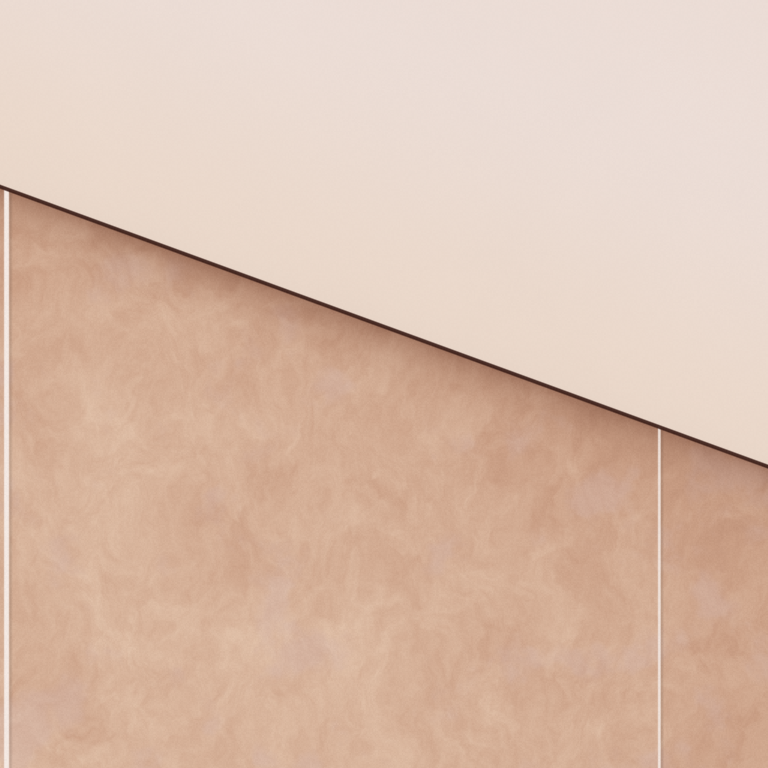
Give the GLSL for this texture, as a WebGL 2 fragment shader.

```glsl
#version 300 es
precision highp float;
// A pale plaster plane above a sloping shadow gap, with mottled clay panels below.
// The slope is a signed distance; layered value noise stains the clay, which
// darkens toward the gap, and two thin light seams divide the panels.

#define EDGE_LEFT 0.757
#define EDGE_SLOPE -0.3646
#define SEAM_LEFT 0.0085
#define SEAM_RIGHT 0.8585
#define GAP_WIDTH 0.0024
#define STAIN_AMOUNT 0.62
#define GRAIN_AMOUNT 0.012

uniform vec2 u_resolution;
out vec4 outColor;

const vec3 PLASTER_TOP = vec3(0.922, 0.865, 0.838);
const vec3 PLASTER_LOW = vec3(0.918, 0.845, 0.790);
const vec3 CLAY_LIGHT = vec3(0.865, 0.735, 0.640);
const vec3 CLAY_MID = vec3(0.790, 0.622, 0.522);
const vec3 CLAY_DARK = vec3(0.630, 0.430, 0.340);
const vec3 CLAY_ROSE = vec3(0.820, 0.700, 0.665);
const vec3 GAP_COLOR = vec3(0.235, 0.125, 0.100);
const vec3 SEAM_COLOR = vec3(0.955, 0.910, 0.885);

float hash(vec2 p) {
    vec3 q = fract(vec3(p.xyx) * 0.1031);
    q += dot(q, q.yzx + 33.33);
    return fract((q.x + q.y) * q.z);
}

float noise(vec2 p) {
    vec2 cell = floor(p);
    vec2 f = fract(p);
    f = f * f * (3.0 - 2.0 * f);
    float low = mix(hash(cell), hash(cell + vec2(1, 0)), f.x);
    float high = mix(hash(cell + vec2(0, 1)), hash(cell + vec2(1, 1)), f.x);
    return mix(low, high, f.y);
}

float fbm(vec2 p) {
    float sum = 0.0;
    float weight = 0.5;
    for (int i = 0; i < 5; i++) {
        sum += weight * noise(p);
        p = mat2(0.8, 0.6, -0.6, 0.8) * p * 2.03 + 17.3;
        weight *= 0.55;
    }
    return sum / 1.055;
}

// Soft elliptical patch, 1 at its centre.
float patchAt(vec2 p, vec2 centre, vec2 size) {
    vec2 q = (p - centre) / size;
    return exp(-dot(q, q));
}

float band(float distance, float halfWidth, float blur) {
    return 1.0 - smoothstep(halfWidth - blur, halfWidth + blur, abs(distance));
}

vec3 plaster(vec2 p, float above) {
    vec3 color = mix(PLASTER_LOW, PLASTER_TOP, smoothstep(0.0, 0.38, above));
    color += 0.008 * (fbm(p * 9.0) - 0.5);
    return color - 0.012 * exp(-above * 45.0);
}

vec3 clay(vec2 p, float below) {
    // Broad clouds, ragged blotches and fine vertical fibres
    vec2 warp = vec2(fbm(p * 11.0 + 3.0), fbm(p * 11.0 + 41.0)) - 0.5;
    float clouds = fbm(p * vec2(6.0, 5.0) + warp);
    float blotches = fbm(p * 24.0 + warp * 3.0 + 9.0);
    float fibres = fbm(p * vec2(115.0, 65.0) + warp * 8.0);
    float stain = 0.45 * (clouds - 0.5) + 0.7 * (blotches - 0.5) + 0.42 * (fibres - 0.5);

    // Tone from lit lower left to shaded gap and right side
    float tone = 0.28 + 0.62 * exp(-below * 8.0);
    tone += 0.22 * smoothstep(0.45, 0.9, p.x);
    tone += 0.18 * smoothstep(SEAM_RIGHT - 0.002, SEAM_RIGHT + 0.002, p.x);
    tone += 0.28 * patchAt(p, vec2(0.28, 0.29), vec2(0.05, 0.07));
    tone += 0.22 * patchAt(p, vec2(0.02, 0.57), vec2(0.05, 0.14));
    tone -= 0.22 * patchAt(p, vec2(0.14, 0.40), vec2(0.14, 0.10));
    tone -= 0.12 * patchAt(p, vec2(0.38, 0.18), vec2(0.15, 0.10));
    tone += STAIN_AMOUNT * 2.0 * stain;

    vec3 color = mix(CLAY_LIGHT, CLAY_MID, clamp(tone, -0.25, 1.0));
    color = mix(color, CLAY_DARK, 0.35 * smoothstep(0.9, 1.8, tone));
    float rose = smoothstep(0.55, 0.75, fbm(p * 14.0 + 70.0));
    color = mix(color, CLAY_ROSE, 0.35 * rose);

    // Contact shadow under the gap
    float shadow = 0.72 * exp(-below * 42.0) * (0.75 + 0.5 * blotches);
    return mix(color, CLAY_DARK * 0.88, clamp(shadow, 0.0, 1.0));
}

void main() {
    vec2 p = gl_FragCoord.xy / u_resolution;
    float pixel = 1.0 / min(u_resolution.x, u_resolution.y);
    float edge = p.y - EDGE_LEFT - EDGE_SLOPE * p.x;
    edge /= length(vec2(1.0, EDGE_SLOPE));

    // Panels and their light seams
    vec3 wall = clay(p, max(-edge, 0.0));
    float seams = band(p.x - SEAM_LEFT, 0.0032, pixel);
    seams = max(seams, 0.88 * band(p.x - SEAM_RIGHT, 0.0018, pixel));
    float groove = band(p.x - SEAM_LEFT - 0.005, 0.002, 0.002);
    groove += band(p.x - SEAM_RIGHT - 0.003, 0.002, 0.002);
    wall *= 1.0 - 0.10 * groove;
    wall = mix(wall, SEAM_COLOR, seams);

    // Plaster above, then the dark gap along the slope
    float upper = smoothstep(-pixel, pixel, edge);
    vec3 color = mix(wall, plaster(p, max(edge, 0.0)), upper);
    color = mix(color, GAP_COLOR, 0.92 * band(edge, GAP_WIDTH, pixel));

    float grain = hash(floor(p * 512.0)) - 0.5;
    color += GRAIN_AMOUNT * grain * mix(1.5, 0.6, upper);
    outColor = vec4(clamp(color, 0.0, 1.0), 1.0);
}
```
